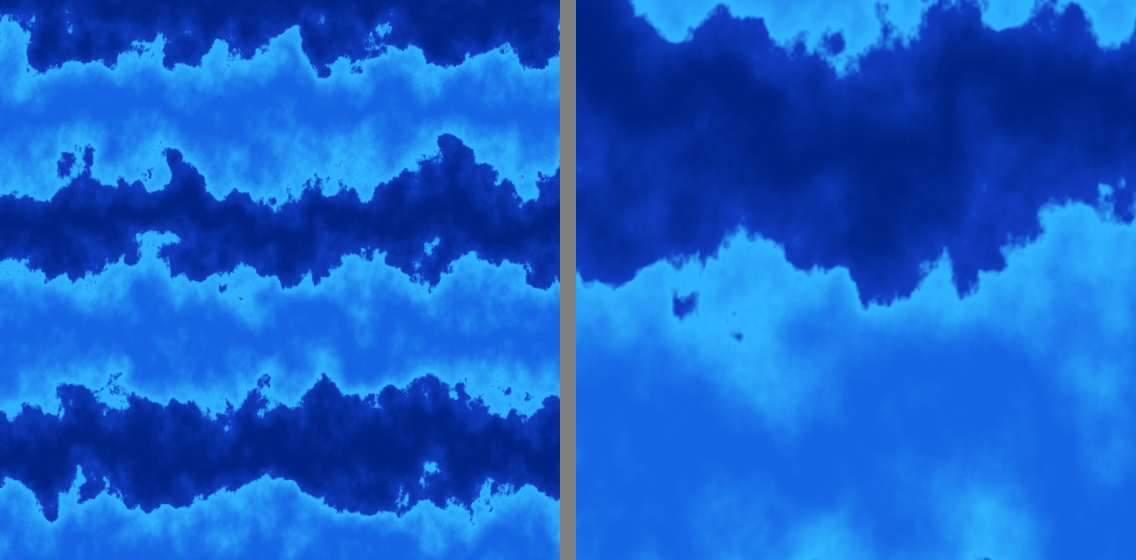
Left: the whole. Right: its middle third, enlarged.
Write a Shadertoy shader that draws this pattern.

```glsl
// Horizontal bands of bright and deep blue cloud with ragged, billowing borders.

#define BANDS 2.5                          // light/dark cycles up the canvas
#define LIGHT_BIAS 0.24                    // widens the light bands
#define NOISE_SCALE vec2(16.0, 12.5)       // largest billows per canvas side
#define BILLOW 0.20                        // vertical displacement of the borders
#define OCTAVES 6
#define ROUGHNESS 0.56                     // weight of each finer noise layer
#define EDGE_SOFTNESS 0.12
#define LIGHT_EDGE vec3(0.19, 0.72, 1.00)
#define LIGHT_CORE vec3(0.08, 0.39, 0.89)
#define DARK_EDGE vec3(0.07, 0.25, 0.78)
#define DARK_CORE vec3(0.00, 0.14, 0.52)

const float TAU = 6.2831853;

float hash(vec2 cell) {
    vec3 q = fract(vec3(cell.xyx) * 0.1031);
    q += dot(q, q.yzx + 33.33);
    return fract((q.x + q.y) * q.z);
}

float valueNoise(vec2 p) {
    vec2 cell = floor(p);
    vec2 f = fract(p);
    vec2 blend = f * f * (3.0 - 2.0 * f);
    float bottom = mix(hash(cell), hash(cell + vec2(1.0, 0.0)), blend.x);
    float top = mix(hash(cell + vec2(0.0, 1.0)), hash(cell + vec2(1.0)), blend.x);
    return mix(bottom, top, blend.y);
}

// Layered noise, centred on zero
float cloudNoise(vec2 p) {
    float sum = 0.0;
    float weight = 0.5;
    for (int i = 0; i < OCTAVES; i++) {
        sum += weight * (valueNoise(p) - 0.5);
        p = mat2(1.6, 1.2, -1.2, 1.6) * p + 17.3;
        weight *= ROUGHNESS;
    }
    return sum;
}

void mainImage(out vec4 fragColor, in vec2 fragCoord) {
    vec2 uv = fragCoord / iResolution.y;

    // Wave across the bands, positive where light
    float height = uv.y + BILLOW * cloudNoise(uv * NOISE_SCALE + 3.7);
    float wave = cos(TAU * BANDS * height) + LIGHT_BIAS;

    // Each side fades from its border colour to its core colour
    float lightDepth = clamp(wave / (1.0 + LIGHT_BIAS), 0.0, 1.0);
    float darkDepth = clamp(-wave / (1.0 - LIGHT_BIAS), 0.0, 1.0);
    vec3 light = mix(LIGHT_EDGE, LIGHT_CORE, pow(lightDepth, 1.15));
    vec3 dark = mix(DARK_EDGE, DARK_CORE, pow(darkDepth, 1.1));

    // Smoothed border between the two sides
    float softness = clamp(fwidth(wave), EDGE_SOFTNESS, 0.3);
    float lightness = smoothstep(-softness, softness, wave);
    fragColor = vec4(mix(dark, light, lightness), 1.0);
}
```
